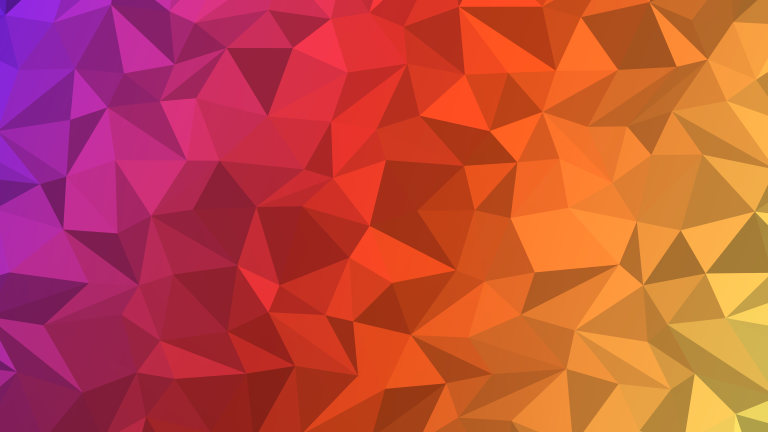
Write a WebGL 2 fragment shader that draws this background.

```glsl
#version 300 es
precision highp float;
// Low-poly mosaic: a staggered lattice of jittered vertices is cut into
// flat-shaded triangles. A slanted violet-red-orange-yellow ramp colours each
// facet, and a hash varies its brightness.

#define ROWS 8.2         // lattice rows over the canvas height
#define JITTER 0.70      // vertex displacement, in cells
#define SLANT 0.24       // ramp shift from top to bottom
#define DARKEST 0.67     // facet brightness range
#define BRIGHTEST 1.12
#define LOW_SHADE 0.18   // darkening towards the lower left
#define FACET_BLEND 0.25 // amount of smooth colour inside a facet

uniform vec2 u_resolution;
out vec4 fragColor;

float hash(vec2 p) {
    return fract(sin(dot(p, vec2(127.1, 311.7))) * 43758.5453);
}

// Displaced lattice vertex; odd rows shift by half a cell
vec2 vertexAt(vec2 id) {
    vec2 offset = vec2(hash(id), hash(id + 57.3)) - 0.5;
    return id + vec2(0.5 * mod(id.y, 2.0), 0.0) + JITTER * offset;
}

float cross2(vec2 a, vec2 b) {
    return a.x * b.y - a.y * b.x;
}

float area(vec2 a, vec2 b, vec2 c) {
    return cross2(b - a, c - a);
}

// Signed distance to an edge, positive on its left
float edgeDistance(vec2 p, vec2 a, vec2 b) {
    return cross2(b - a, p - a) / max(length(b - a), 0.001);
}

// Antialiased coverage of a counter-clockwise triangle
float coverage(vec2 p, vec2 a, vec2 b, vec2 c, float pixel) {
    float d = min(edgeDistance(p, a, b),
              min(edgeDistance(p, b, c), edgeDistance(p, c, a)));
    return clamp(0.5 + d / pixel, 0.0, 1.0);
}

// Evenly spaced colour ramp along the slanted axis
vec3 ramp(vec2 uv) {
    const vec3 stops[8] = vec3[8](
        vec3(0.44, 0.13, 0.86), vec3(0.71, 0.17, 0.63),
        vec3(0.84, 0.19, 0.38), vec3(0.91, 0.20, 0.17),
        vec3(0.98, 0.33, 0.11), vec3(0.95, 0.50, 0.19),
        vec3(0.96, 0.67, 0.28), vec3(0.94, 0.86, 0.39));
    float t = (uv.x + SLANT * (1.0 - uv.y)) / (1.0 + SLANT);
    t = clamp(t, 0.0, 1.0) * 7.0;
    int i = min(int(t), 6);
    return mix(stops[i], stops[i + 1], t - float(i));
}

vec3 facetColor(vec2 p, vec2 center, vec2 gridSize, float seed) {
    vec2 uv = mix(center, p, FACET_BLEND) / gridSize;
    float shade = mix(DARKEST, BRIGHTEST, seed);
    float depth = clamp(1.0 - uv.y, 0.0, 1.0);
    shade *= 1.0 - LOW_SHADE * depth * depth * (1.0 - smoothstep(0.58, 0.8, uv.x));
    return ramp(uv) * shade;
}

void main() {
    float pixel = ROWS / u_resolution.y;
    vec2 p = gl_FragCoord.xy * pixel;
    vec2 gridSize = u_resolution * pixel;
    vec2 base = floor(p);
    vec3 sum = vec3(0.0);
    float total = 0.0;

    // Nearby lattice quads, each split into two triangles
    for (int j = -2; j <= 1; j++) {
        for (int i = -2; i <= 1; i++) {
            vec2 id = base + vec2(i, j);
            vec2 a = vertexAt(id);
            vec2 b = vertexAt(id + vec2(1.0, 0.0));
            vec2 c = vertexAt(id + vec2(1.0, 1.0));
            vec2 d = vertexAt(id + vec2(0.0, 1.0));

            // Rotate the corners when the other diagonal gives fuller facets
            float splitAC = min(area(a, b, c), area(a, c, d));
            float splitBD = min(area(a, b, d), area(b, c, d));
            if (splitBD > splitAC) {
                vec2 first = a;
                a = b; b = c; c = d; d = first;
            }

            float w1 = coverage(p, a, b, c, pixel);
            float w2 = coverage(p, a, c, d, pixel);
            sum += w1 * facetColor(p, (a + b + c) / 3.0, gridSize, hash(id + 13.7));
            sum += w2 * facetColor(p, (a + c + d) / 3.0, gridSize, hash(id + 91.2));
            total += w1 + w2;
        }
    }
    vec3 color = total > 0.001 ? sum / total : ramp(p / gridSize);
    fragColor = vec4(clamp(color, 0.0, 1.0), 1.0);
}
```
